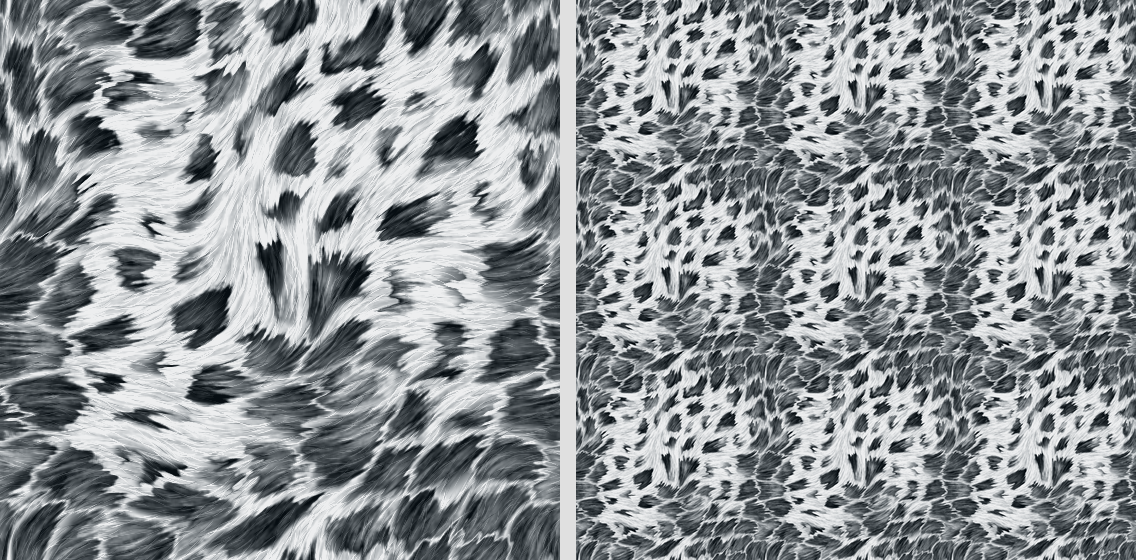
Left, the tile; right, the same tile 3 across and 3 down.
This texture is drawn by a three.js fragment shader. Its source:

```glsl
varying vec2 vUv;

vec2 hash2(vec2 p) {
  vec3 q = fract(p.xyx * vec3(0.1031, 0.1030, 0.0973));
  q += dot(q, q.yzx + 33.33);
  return fract((q.xx + q.yz) * q.zy);
}

// Value noise that wraps after n cells.
float noise(vec2 p, float n) {
  vec2 i = floor(p * n), f = fract(p * n);
  f = f * f * (3.0 - 2.0 * f);
  vec2 a = mod(i, n) + n * 1.37, b = mod(i + 1.0, n) + n * 1.37;
  return mix(mix(hash2(a).x, hash2(vec2(b.x, a.y)).x, f.x),
             mix(hash2(vec2(a.x, b.y)).x, hash2(b).x, f.x), f.y);
}

// Direction in which the fur lies.
vec2 flow(vec2 p) {
  float angle = 0.45 + 2.0 * (noise(p, 4.0) - 0.5) + 0.9 * (noise(p, 7.0) - 0.5);
  return vec2(cos(angle), sin(angle));
}

vec2 alongFlow(vec2 v, vec2 dir) {
  return vec2(dot(v, dir), dot(v, vec2(-dir.y, dir.x)));
}

// Fine and coarse noise smeared along the flow into strands and tufts.
vec2 strands(vec2 p) {
  vec2 sum = vec2(0.0);
  for (int i = 0; i < 16; i++) {
    sum += vec2(noise(p, 230.0), noise(p, 80.0));
    p += flow(p) * 0.0034;
  }
  return (sum / 16.0 - 0.5) * vec2(7.0, 5.0);
}

// Rosettes: stretched cells with dark rims, greyer cores and pale gaps.
float coat(vec2 p, vec2 dir) {
  p += 0.035 * (vec2(noise(p, 13.0), noise(p + 0.37, 13.0)) - 0.5);
  vec2 cell = floor(p * 9.0), f = fract(p * 9.0);
  float nearest = 9.0, second = 9.0, kind = 0.0;
  for (int y = -2; y <= 2; y++) {
    for (int x = -2; x <= 2; x++) {
      vec2 o = vec2(x, y);
      vec2 h = hash2(mod(cell + o, 9.0) + 5.0);
      vec2 v = alongFlow(o + 0.1 + 0.8 * h - f, dir);
      float d = length(v * vec2(0.62, 1.0));
      if (d < nearest) {
        second = nearest;
        nearest = d;
        kind = fract(h.x * 7.0 + h.y * 5.0);
      } else {
        second = min(second, d);
      }
    }
  }
  float openness = smoothstep(0.25, 0.75, noise(p + 0.21, 4.0));
  float gap = mix(0.05, 0.24, openness);
  float spot = smoothstep(gap - 0.06, gap + 0.12, second - nearest);
  spot *= mix(1.0, smoothstep(0.12, 0.42, noise(p, 17.0)), 0.4 + 0.5 * openness);
  float core = (1.0 - smoothstep(0.04, 0.32, nearest)) * kind;
  float dark = mix(0.23, 0.08, openness) + core * mix(0.2, 0.5, openness);
  dark += 0.12 * (noise(p, 24.0) - 0.5);
  float pale = mix(0.78, 0.87, openness);
  return mix(pale, dark, spot);
}

// Single tapered hairs, light and dark, in several layers.
float hairs(vec2 p, vec2 dir) {
  float sum = 0.0;
  for (int k = 0; k < 5; k++) {
    float n = 34.0 + float(k) * 5.0;
    vec2 cell = floor(p * n), f = fract(p * n);
    for (int y = -1; y <= 1; y++) {
      for (int x = -1; x <= 1; x++) {
        vec2 o = vec2(x, y);
        vec2 root = hash2(mod(cell + o, n) + float(k) * 71.0);
        vec2 trait = hash2(root * 317.0 + 3.0);
        vec2 v = alongFlow(f - o - root, dir);
        v.y += (trait.x - 0.5) * v.x * (0.7 + 0.4 * v.x);
        float taper = smoothstep(0.0, 0.6, 0.9 - length(v));
        float line = 1.0 - smoothstep(0.01, 0.06, abs(v.y));
        sum += line * taper * (trait.y * 2.0 - 0.75);
      }
    }
  }
  return clamp(sum, -1.0, 1.0);
}

void main() {
  vec2 dir = flow(vUv);
  vec2 strand = strands(vUv);

  // Strands drag the coat along the flow, which frays its edges.
  float base = coat(vUv + dir * dot(strand, vec2(0.012, 0.016)), dir);
  float tone = base + strand.x * (0.07 + 0.35 * base * (1.0 - base));
  tone += strand.y * 0.05;
  tone += hairs(vUv, dir) * (0.07 + 0.2 * base);
  tone = clamp(tone, 0.03, 0.93);

  // Cool tint in the shadows.
  vec3 color = tone + vec3(-0.005, 0.022, 0.04) * (1.0 - tone * tone * tone);
  gl_FragColor = vec4(color, 1.0);
}
```
